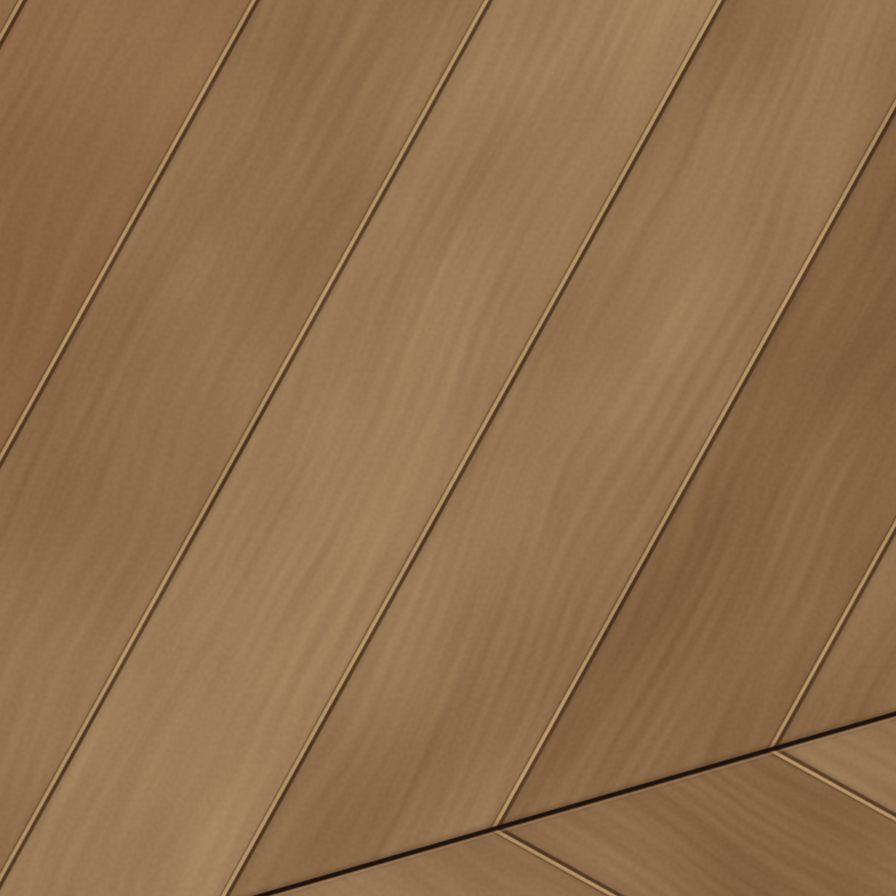
This texture is drawn by a WebGL 1 fragment shader. Its source:

```glsl
precision highp float;
// Chevron parquet: tilted oak planks meeting at 45 degrees along a dark seam.
uniform vec2 u_resolution;

const vec2 JOINT = vec2(0.5534, 0.0755);      // a point where planks meet on the seam
const float SEAM_ANGLE = 0.2793;
const float PERIOD = 0.3215;                  // plank spacing along the seam
const float DIAGONAL = 0.70711;

const vec3 WOOD_DARK = vec3(0.455, 0.325, 0.21);
const vec3 WOOD_LIGHT = vec3(0.70, 0.575, 0.42);
const vec3 WOOD_RED = vec3(0.59, 0.41, 0.27);
const vec3 BEVEL_LIGHT = vec3(0.77, 0.635, 0.45);
const vec3 GROOVE = vec3(0.27, 0.17, 0.10);
const vec3 SEAM = vec3(0.09, 0.06, 0.045);

float hash(vec2 p) {
  return fract(sin(dot(p, vec2(127.1, 311.7))) * 4375.85);
}

vec2 gradient(vec2 cell) {
  float angle = 6.2832 * hash(cell);
  return vec2(cos(angle), sin(angle));
}

// Gradient noise, roughly -0.7 to 0.7
float noise(vec2 p) {
  vec2 i = floor(p), f = fract(p);
  vec2 w = f * f * f * (f * (f * 6.0 - 15.0) + 10.0);
  vec2 e = vec2(0.0, 1.0);
  float a = dot(gradient(i), f);
  float b = dot(gradient(i + e.yx), f - e.yx);
  float c = dot(gradient(i + e.xy), f - e.xy);
  float d = dot(gradient(i + e.yy), f - e.yy);
  return mix(mix(a, b, w.x), mix(c, d, w.x), w.y);
}

// Soft line of the given half width centred on distance zero
float stripe(float dist, float halfWidth, float soft) {
  return 1.0 - smoothstep(halfWidth - soft, halfWidth + soft, abs(dist));
}

// Grain brightness; q.x runs across the plank and q.y along it
float grain(vec2 q, vec2 seed) {
  vec2 o = seed * 17.0;
  float bend = 0.045 * noise(q * vec2(5.0, 2.2) + o)
             + 0.008 * noise(q * vec2(14.0, 7.0) + o);
  float across = q.x + bend + 0.07 * q.y;
  float rings = sin(across * 330.0 + 3.0 * noise(vec2(across * 22.0, q.y * 2.0) + o));
  float strength = 0.6 + noise(q * vec2(9.0, 4.0) + o + 5.0);
  float streaks = noise(vec2(across * 60.0, q.y * 4.0) + o);
  float fibres = noise(vec2(across * 170.0, q.y * 14.0) + o);
  return 0.05 * rings * strength + 0.13 * streaks + 0.06 * fibres;
}

vec3 plankColor(vec2 q, float id, float side) {
  vec2 seed = vec2(id, side);
  float tone = 0.48 + 0.19 * cos(1.55 * (id + 2.0) + 0.5 * side);
  tone += 0.06 * (hash(seed + 3.0) - 0.5);
  tone += 0.26 * noise(q * vec2(5.0, 2.6) + seed * 11.0);
  tone += 0.13 * noise(q * vec2(13.0, 6.0) + seed * 7.0);
  tone += grain(q, seed);
  vec3 wood = mix(WOOD_DARK, WOOD_LIGHT, clamp(tone, 0.0, 1.0));
  float redness = 0.25 * smoothstep(-3.0, -4.0, id);
  return mix(wood, WOOD_RED, redness);
}

void main() {
  vec2 p = gl_FragCoord.xy / u_resolution;
  float pixel = 1.0 / min(u_resolution.x, u_resolution.y);

  // Seam frame: s along the seam, t away from it
  vec2 axis = vec2(cos(SEAM_ANGLE), sin(SEAM_ANGLE));
  float s = dot(p - JOINT, axis);
  float t = dot(p - JOINT, vec2(-axis.y, axis.x));
  float side = step(t, 0.0);

  // Mirrored plank coordinates
  float u = (s - abs(t)) / PERIOD;
  float id = floor(u);
  vec2 q = vec2(fract(u) * PERIOD, s + abs(t)) * vec2(DIAGONAL);
  vec3 color = plankColor(q, id, side);

  // Bevelled plank joints: lit edge beside a groove of varying depth
  float edge = (u - floor(u + 0.5)) * PERIOD * DIAGONAL;
  float wear = noise(vec2(q.y * 5.0, floor(u + 0.5) * 3.7 + side));
  float soft = 0.7 * pixel + 0.0006;
  color = mix(color, GROOVE, 0.16 * stripe(edge, 0.006, 0.005));
  color = mix(color, GROOVE, 0.35 * stripe(edge + 0.0052, 0.0009, soft));
  color = mix(color, BEVEL_LIGHT, (0.75 + 0.3 * wear) * stripe(edge + 0.0022, 0.0019, soft));
  color = mix(color, GROOVE, (0.8 - 0.3 * wear) * stripe(edge - 0.0019, 0.0019, soft));

  // Seam between the two rows, with a faint lit lower edge
  color = mix(color, GROOVE, 0.3 * stripe(t, 0.006, 0.004));
  color = mix(color, BEVEL_LIGHT, 0.35 * stripe(t + 0.0045, 0.001, soft));
  color = mix(color, SEAM, 0.95 * stripe(t, 0.0024, soft));

  // Fine surface speckle
  color += 0.018 * noise(p * 190.0);
  gl_FragColor = vec4(color, 1.0);
}
```
